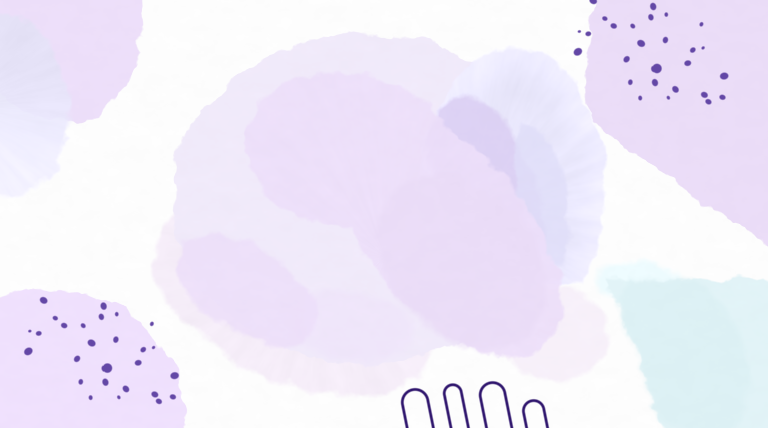
Give the GLSL for this background, as a Shadertoy shader.

```glsl
// Pastel watercolour blobs on white paper, with ink dots and looped strokes.
#define ROUGHNESS 0.040
#define EDGE_SCALE 22.0
#define STREAKS 0.035
#define GRAIN 0.012
#define DOT_COUNT 27
#define DOT_SPREAD vec2(0.20, 0.125)
#define STROKE 0.0032

const vec3 PAPER  = vec3(0.992);
const vec3 LILAC  = vec3(0.920, 0.865, 0.970);
const vec3 ORCHID = vec3(0.938, 0.880, 0.992);
const vec3 MIST   = vec3(0.942, 0.917, 0.980);
const vec3 BLUSH  = vec3(0.958, 0.920, 0.972);
const vec3 PERI   = vec3(0.912, 0.905, 0.985);
const vec3 VIOLET = vec3(0.855, 0.805, 0.950);
const vec3 AQUA   = vec3(0.885, 0.953, 0.968);
const vec3 DOT    = vec3(0.390, 0.280, 0.650);
const vec3 INK    = vec3(0.190, 0.090, 0.430);

float hash(vec2 p) {
    vec3 h = fract(vec3(p.xyx) * 0.1031);
    h += dot(h, h.yzx + 33.33);
    return fract((h.x + h.y) * h.z);
}

float noise(vec2 p) {
    vec2 i = floor(p), f = fract(p);
    f = f * f * (3.0 - 2.0 * f);
    return mix(mix(hash(i), hash(i + vec2(1, 0)), f.x),
               mix(hash(i + vec2(0, 1)), hash(i + vec2(1, 1)), f.x), f.y);
}

float fbm(vec2 p) {
    float sum = 0.0, amp = 0.5;
    for (int i = 0; i < 4; i++) {
        sum += amp * noise(p);
        p = p * 2.03 + 17.0;
        amp *= 0.5;
    }
    return sum;
}

vec2 turn(vec2 p, float a) {
    return vec2(cos(a) * p.x + sin(a) * p.y, cos(a) * p.y - sin(a) * p.x);
}

float ellipse(vec2 p, vec2 centre, vec2 radius, float angle) {
    vec2 q = turn(p - centre, angle);
    float k = length(q / radius);
    return k * (k - 1.0) / max(length(q / (radius * radius)), 0.001);
}

float segment(vec2 p, vec2 a, vec2 b) {
    vec2 ab = b - a;
    return length(p - a - ab * clamp(dot(p - a, ab) / dot(ab, ab), 0.0, 1.0));
}

// Lays a tint inside distance d, fading over the given softness.
void paint(inout vec3 col, vec3 tint, float d, float soft, float alpha) {
    float w = max(soft, 1.0 / iResolution.y);
    col = mix(col, tint, alpha * smoothstep(w, -w, d));
}

// Brush streaks that fan out from a centre.
float fan(vec2 p, vec2 centre) {
    vec2 q = p - centre;
    return STREAKS * (fbm(vec2(atan(q.y, q.x) * 14.0, length(q) * 9.0) + 40.0) - 0.47);
}

// Ink dots on a jittered golden-angle spiral around one larger dot.
float dots(vec2 p, vec2 centre) {
    float d = length(p - centre) - 0.011;
    for (int i = 1; i <= DOT_COUNT; i++) {
        float k = float(i), a = k * 2.39996 + hash(vec2(k, 3.0));
        vec2 pos = sqrt(k / float(DOT_COUNT)) * vec2(cos(a), sin(a)) * DOT_SPREAD;
        float r = mix(0.003, 0.0095, hash(vec2(k, 7.0)));
        d = min(d, ellipse(p, centre + vec2(-0.01, 0.035) + turn(pos, 0.4), r * vec2(1.1, 0.9), a));
    }
    return d;
}

void mainImage(out vec4 fragColor, in vec2 fragCoord) {
    vec2 p = fragCoord / iResolution.y;
    vec2 q = p + ROUGHNESS * (vec2(fbm(p * EDGE_SCALE), fbm(p * EDGE_SCALE + 91.0)) - 0.47);
    vec3 col = PAPER;

    // Corner blobs
    paint(col, LILAC + 0.008, ellipse(q, vec2(0.14, 0.953), vec2(0.198, 0.237), 0.0), 0.0, 1.0);
    vec3 leftTint = mix(PERI + 0.04, PERI - 0.02, smoothstep(0.58, 0.86, p.y));
    paint(col, leftTint + fan(p, vec2(-0.1, 0.75)), ellipse(q, vec2(0.012, 0.756), vec2(0.149, 0.215), 0.1), 0.006, 0.9);
    float corner = max(length(q - vec2(1.79, 0.837)) - 0.419, dot(q - vec2(1.488, 0.64), vec2(-0.59, -0.81)));
    paint(col, LILAC, corner, 0.0, 1.0);
    paint(col, ORCHID, ellipse(q, vec2(0.116, 0.0), vec2(0.321, 0.33), 0.0), 0.0, 1.0);

    // Aqua wash
    paint(col, AQUA + 0.03, ellipse(q, vec2(1.488, 0.345), vec2(0.09, 0.045), 0.0), 0.012, 0.8);
    float wash = max(q.y - 0.347, dot(q - vec2(1.423, 0.337), vec2(-0.94, -0.344)));
    paint(col, AQUA, wash, 0.004, 1.0);
    paint(col, AQUA - vec3(0.025, 0.012, 0.012), max(wash, ellipse(q, vec2(1.593, 0.174), vec2(0.14, 0.21), 0.5)), 0.012, 0.8);

    // Central layers, back to front
    paint(col, BLUSH, ellipse(q, vec2(1.291, 0.221), vec2(0.128, 0.11), 0.0), 0.008, 0.7);
    float crescent = ellipse(q, vec2(0.686, 0.302), vec2(0.35, 0.19), -0.44);
    paint(col, BLUSH + fan(p, vec2(0.75, 0.4)), crescent, 0.008, 0.85);
    paint(col, MIST, ellipse(q, vec2(0.86, 0.535), vec2(0.46, 0.384), 0.0), 0.0, 1.0);
    paint(col, LILAC + 0.008, ellipse(q, vec2(0.577, 0.321), vec2(0.186, 0.098), -0.6), 0.007, 0.85);
    paint(col, LILAC + 0.01, ellipse(q, vec2(0.82, 0.24), vec2(0.14, 0.08), -0.2), 0.015, 0.4);
    float petal = max(ellipse(q, vec2(1.198, 0.558), vec2(0.216, 0.33), 0.0), 0.335 - q.y);
    vec3 petalTint = PERI + 0.03 * smoothstep(-0.1, 0.0, petal) + 1.4 * fan(p, vec2(1.1, 0.5));
    paint(col, petalTint, petal, 0.005, 1.0);
    paint(col, VIOLET, ellipse(q, vec2(1.14, 0.558), vec2(0.11, 0.23), 0.4), 0.008, 0.85);
    paint(col, PERI - vec3(0.035, 0.035, 0.01), ellipse(q, vec2(1.267, 0.547), vec2(0.055, 0.17), 0.25), 0.006, 0.8);
    float head = ellipse(q, vec2(0.814, 0.651), vec2(0.244, 0.181), -0.15);
    float body = ellipse(q, vec2(1.047, 0.453), vec2(0.349, 0.186), -0.87);
    paint(col, LILAC + 0.008 + 0.4 * fan(p, vec2(0.9, 0.4)), min(head, body), 0.005, 0.9);
    paint(col, LILAC - 0.003, ellipse(q, vec2(1.08, 0.384), vec2(0.23, 0.17), -0.87), 0.012, 0.8);

    // Paper grain
    col += GRAIN * (fbm(p * vec2(30.0, 45.0)) - 0.47);

    // Dots and looped strokes
    paint(col, DOT, min(dots(p, vec2(0.251, 0.14)), dots(p, vec2(1.535, 0.84))), 0.0, 1.0);
    vec3 loops[4] = vec3[](vec3(0.970, 0.060, 0.030), vec3(1.058, 0.081, 0.020),
                           vec3(1.151, 0.077, 0.029), vec3(1.247, 0.040, 0.024));
    for (int i = 0; i < 4; i++) {
        float d = segment(p, loops[i].xy, loops[i].xy + vec2(0.06, -0.3)) - loops[i].z;
        paint(col, INK, abs(d) - STROKE, 0.0, 1.0);
    }
    fragColor = vec4(clamp(col, 0.0, 1.0), 1.0);
}
```
